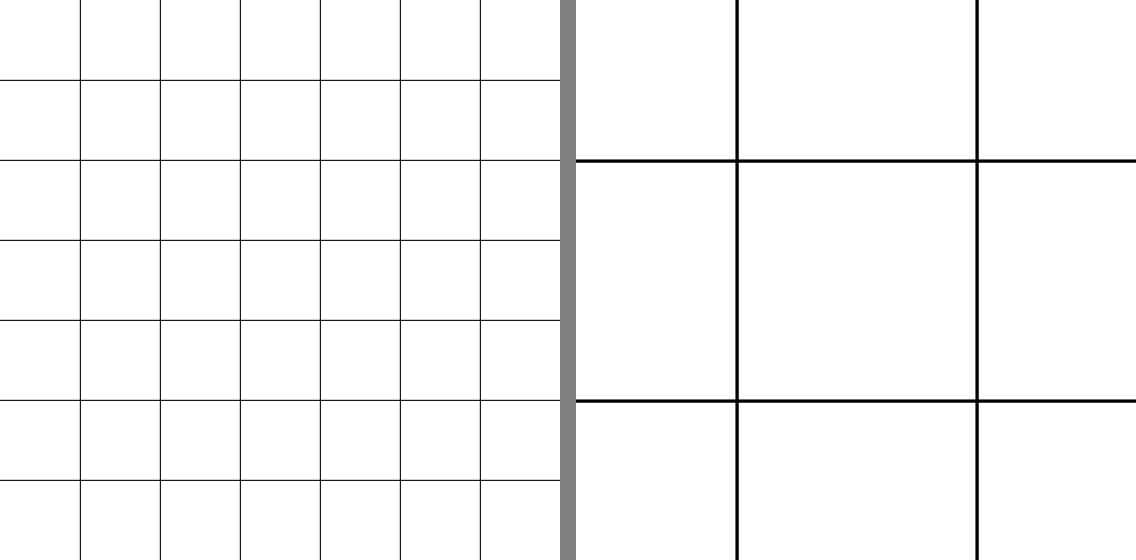
Left, the full canvas; right, a detail of the centre.
This pattern is drawn by a Shadertoy shader. Its source:

```glsl
const float CELLS = 7.0;            // cells across and down
const float LINE_WIDTH = 0.00197;   // fraction of the canvas
const float LINE_SHIFT = 0.00065;   // rightward and downward shift
const vec3 PAPER = vec3(1.0);
const vec3 INK = vec3(0.0);

// Share of each pixel covered by the nearest inner line, per axis
vec2 lineCoverage(vec2 p, vec2 pixel) {
    vec2 index = clamp(round(p * CELLS), 1.0, CELLS - 1.0);
    vec2 d = abs(p - index / CELLS);
    vec2 halfLine = vec2(0.5 * LINE_WIDTH);
    vec2 overlap = min(d + 0.5 * pixel, halfLine) - max(d - 0.5 * pixel, -halfLine);
    return clamp(overlap / pixel, 0.0, 1.0);
}

void mainImage(out vec4 fragColor, in vec2 fragCoord) {
    vec2 pixel = 1.0 / iResolution.xy;
    vec2 uv = fragCoord * pixel;

    // Measure from the upper left corner
    vec2 p = vec2(uv.x, 1.0 - uv.y) - LINE_SHIFT;

    // Join the vertical and horizontal lines
    vec2 coverage = lineCoverage(p, pixel);
    float ink = 1.0 - (1.0 - coverage.x) * (1.0 - coverage.y);

    fragColor = vec4(mix(PAPER, INK, ink), 1.0);
}
```
